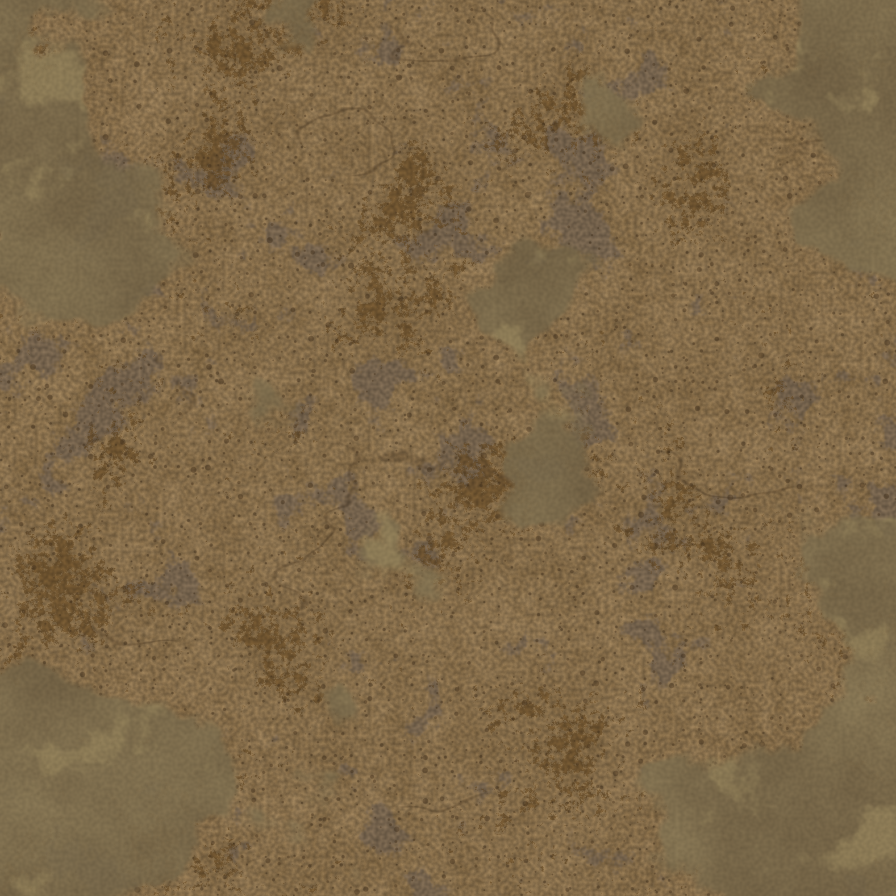
Give the GLSL for this texture, as a WebGL 1 fragment shader.

```glsl
precision highp float;
// Weathered earthy stone: grainy tan ground with smooth olive plaster patches,
// speckled brown stains, grey-mauve blotches, fine cracks and small dark pores.
// Each layer is a thresholded sum of gradient noise, mixed in one after another.
uniform vec2 u_resolution;

const vec3 TAN_DARK = vec3(0.450, 0.358, 0.228);
const vec3 TAN_LIGHT = vec3(0.590, 0.490, 0.348);
const vec3 OLIVE_DARK = vec3(0.425, 0.365, 0.258);
const vec3 OLIVE_LIGHT = vec3(0.520, 0.460, 0.328);
const vec3 PALE_YELLOW = vec3(0.590, 0.525, 0.365);
const vec3 STAIN_BROWN = vec3(0.390, 0.285, 0.145);
const vec3 BLOTCH_GREY = vec3(0.430, 0.368, 0.300);
const vec3 PORE_BROWN = vec3(0.270, 0.200, 0.120);

vec2 hash2(vec2 cell) {
  vec3 q = fract(cell.xyx * vec3(0.1031, 0.1030, 0.0973));
  q += dot(q, q.yzx + 33.33);
  return fract((q.xx + q.yz) * q.zy);
}

// Unit gradient at a lattice corner, dotted with the offset from it
float cornerSlope(vec2 cell, vec2 offset) {
  float angle = 6.28319 * hash2(cell).x;
  return dot(vec2(cos(angle), sin(angle)), offset);
}

float gradientNoise(vec2 p) {
  vec2 cell = floor(p);
  vec2 f = p - cell;
  vec2 w = f * f * f * (f * (f * 6.0 - 15.0) + 10.0);
  vec2 e = vec2(1.0, 0.0);
  float low = mix(cornerSlope(cell, f), cornerSlope(cell + e.xy, f - e.xy), w.x);
  float high = mix(cornerSlope(cell + e.yx, f - e.yx),
                   cornerSlope(cell + e.xx, f - e.xx), w.x);
  return mix(low, high, w.y);
}

// Rotated octaves; a higher gain gives a rougher result
float fbm(vec2 p, float gain) {
  float sum = 0.0;
  float amplitude = 0.5;
  for (int i = 0; i < 5; i++) {
    sum += amplitude * gradientNoise(p);
    p = mat2(1.6, 1.2, -1.2, 1.6) * p + 17.3;
    amplitude *= gain;
  }
  return sum;
}

// One random dot in some of the cells of a grid
float pores(vec2 p, float scale, float density, float pixel) {
  vec2 grid = p * scale;
  vec2 cell = floor(grid);
  vec2 place = hash2(cell + 7.0);
  vec2 kind = hash2(cell + 91.0);
  vec2 offset = fract(grid) - mix(vec2(0.25), vec2(0.75), place);
  float radius = mix(0.07, 0.19, kind.y * kind.y);
  float soft = pixel * scale;
  float dotShape = 1.0 - smoothstep(radius - soft * 0.5, radius + soft, length(offset));
  return dotShape * step(kind.x, density);
}

// Thin line along the zero contour of a noise field
float crack(vec2 p, float width) {
  float field = fbm(p * vec2(1.6, 3.2), 0.5);
  float gate = smoothstep(0.04, 0.16, fbm(p * 4.0 + 63.0, 0.5));
  return gate * (1.0 - smoothstep(0.0, width, abs(field)));
}

// Plaster clings to the four corners, with a few islands elsewhere
float plasterMask(vec2 p, vec2 centred) {
  vec2 side = abs(centred);
  float corner = smoothstep(0.45, 0.95, side.x) * smoothstep(0.15, 0.65, side.y);
  float field = fbm(p * 4.2 + 31.0, 0.5) + 0.36 * corner;
  return smoothstep(0.165, 0.225, field);
}

void main() {
  float size = min(u_resolution.x, u_resolution.y);
  vec2 p = gl_FragCoord.xy / size;
  vec2 centred = 2.0 * gl_FragCoord.xy / u_resolution - 1.0;
  float pixel = 1.0 / size;

  // Shared roughness, from mottling down to single grains
  float mottle = fbm(p * 15.0 + 5.0, 0.7);
  float speckle = fbm(p * 65.0 + 11.0, 0.75);
  float grain = gradientNoise(p * 215.0 + 3.0);
  float cloud = fbm(p * 5.0 + 47.0, 0.55);

  // Tan ground
  vec3 color = mix(TAN_DARK, TAN_LIGHT, 0.5 + 0.5 * mottle + 0.55 * speckle);

  // Grey blotches, gathered in loose clusters
  float cluster = fbm(p * 3.0 + 83.0, 0.5);
  float blotchField = fbm(p * 13.0 + 121.0, 0.55) + 0.7 * cluster + 0.12 * speckle;
  float blotch = smoothstep(0.15, 0.27, blotchField);
  color = mix(color, BLOTCH_GREY, 0.75 * blotch);

  // Smooth olive plaster with pale worn flecks
  float plaster = plasterMask(p, centred);
  vec3 olive = mix(OLIVE_DARK, OLIVE_LIGHT, 0.5 + 1.3 * cloud + 0.4 * mottle);
  float pale = smoothstep(0.13, 0.29, fbm(p * 8.0 + 151.0, 0.6));
  olive = mix(olive, PALE_YELLOW, 0.65 * pale);
  color = mix(color, olive, 0.88 * plaster);

  // Ragged brown stains
  float bare = 1.0 - 0.9 * plaster;
  float stainField = fbm(p * 5.5 + 201.0, 0.55) + 0.55 * speckle;
  float stain = smoothstep(0.16, 0.31, stainField) * bare;
  color = mix(color, STAIN_BROWN, 0.75 * stain);

  // Cracks, pores and grain are weaker on the plaster
  color = mix(color, PORE_BROWN, 0.32 * crack(p + 2.7, 0.009) * bare);
  float pits = max(pores(p, 62.0, 0.22, pixel), pores(p + 0.37, 115.0, 0.20, pixel));
  color = mix(color, PORE_BROWN, 0.50 * pits * bare);
  color *= 1.0 + grain * mix(0.26, 0.09, plaster);

  gl_FragColor = vec4(color, 1.0);
}
```
